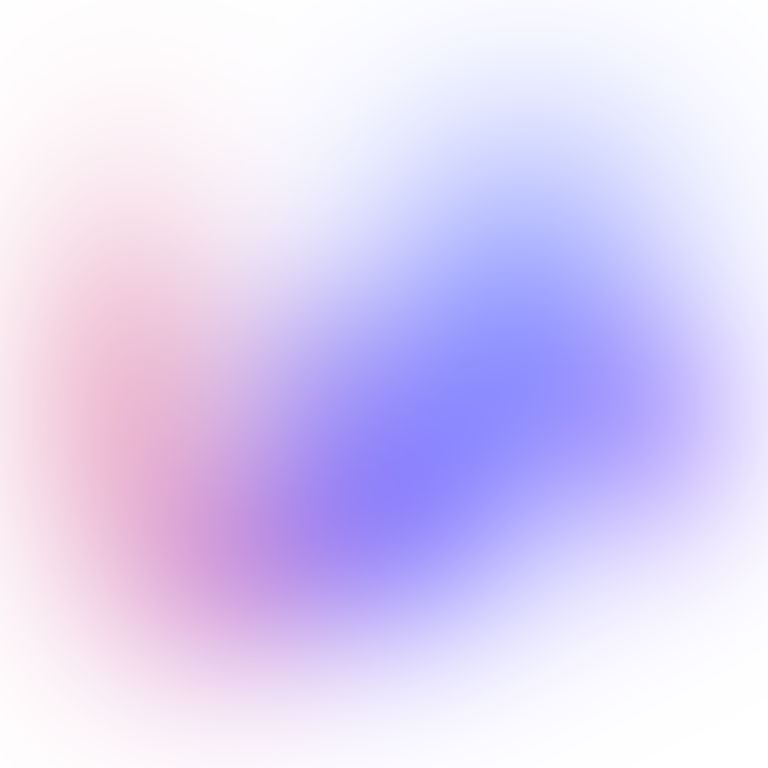
Write a WebGL 1 fragment shader that draws this background.

```glsl
precision highp float;

uniform vec2 u_resolution;

// Light absorbed by each tint at full strength
const vec3 BLUE_INK = vec3(0.325, 0.32, 0.0);
const vec3 SKY_INK = vec3(0.17, 0.148, 0.0);
const vec3 VIOLET_INK = vec3(0.11, 0.168, 0.005);
const vec3 INDIGO_INK = vec3(0.295, 0.325, 0.0);
const vec3 LAVENDER_INK = vec3(0.085, 0.115, 0.02);
const vec3 ROSE_INK = vec3(0.055, 0.235, 0.165);
const vec3 ORCHID_INK = vec3(0.06, 0.195, 0.085);

// Elliptical Gaussian falloff: 1 at the centre, fading smoothly to 0
float softGlow(vec2 point, vec2 centre, vec2 spread) {
    vec2 offset = (point - centre) / spread;
    return exp(-0.5 * dot(offset, offset));
}

// Cool glows on the right and through the middle
vec3 coolInk(vec2 point) {
    return BLUE_INK * softGlow(point, vec2(0.651, 0.499), vec2(0.163, 0.143))
        + SKY_INK * softGlow(point, vec2(0.69, 0.72), vec2(0.156, 0.143))
        + VIOLET_INK * softGlow(point, vec2(0.855, 0.44), vec2(0.104, 0.124))
        + INDIGO_INK * softGlow(point, vec2(0.495, 0.31), vec2(0.143, 0.124))
        + LAVENDER_INK * softGlow(point, vec2(0.404, 0.518), vec2(0.098, 0.104));
}

// Warm glows along the left and lower left
vec3 warmInk(vec2 point) {
    return ROSE_INK * softGlow(point, vec2(0.163, 0.479), vec2(0.117, 0.202))
        + ORCHID_INK * softGlow(point, vec2(0.306, 0.251), vec2(0.117, 0.12));
}

void main() {
    vec2 point = gl_FragCoord.xy / u_resolution;

    // Subtract the overlapping inks from white paper
    vec3 paper = vec3(1.0);
    vec3 color = paper - coolInk(point) - warmInk(point);

    gl_FragColor = vec4(clamp(color, 0.0, 1.0), 1.0);
}
```
